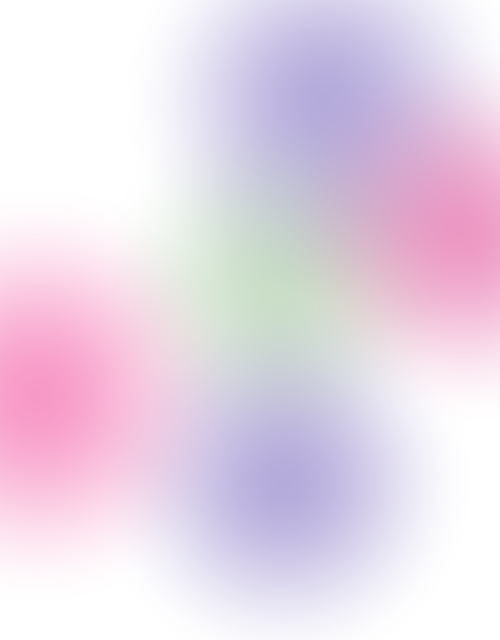
Write a Shadertoy shader that draws this background.

```glsl
// Five soft colour glows on white: two violet, two pink and one green.
// Each is a smooth radial falloff; overlaps blend partly by tinting (multiply)
// and partly by covering. Lengths are in units of the canvas height.

#define PAPER       vec3(1.0, 1.0, 1.0)
#define VIOLET      vec3(0.71, 0.67, 0.86)
#define PINK_LEFT   vec3(0.97, 0.60, 0.78)
#define PINK_RIGHT  vec3(0.93, 0.60, 0.77)
#define GREEN       vec3(0.79, 0.87, 0.78)
#define TINT_AMOUNT 0.7

// Coverage of a round glow: 1 at its centre, fading smoothly to 0 at its radius
float glow(vec2 p, vec2 centre, float radius) {
    return 1.0 - smoothstep(0.0, radius, length(p - centre));
}

// Lay a colour over a base, between plain covering and multiplying
vec3 layGlow(vec3 base, vec3 colour, float coverage) {
    vec3 layered = mix(colour, base * colour, TINT_AMOUNT);
    return mix(base, layered, coverage);
}

void mainImage(out vec4 fragColor, in vec2 fragCoord) {
    vec2 p = fragCoord / iResolution.y;
    vec3 colour = PAPER;

    // Green heart
    colour = layGlow(colour, GREEN, glow(p, vec2(0.433, 0.557), 0.295));

    // Violet above and below
    colour = layGlow(colour, VIOLET, glow(p, vec2(0.508, 0.844), 0.325));
    colour = layGlow(colour, VIOLET, glow(p, vec2(0.443, 0.247), 0.305));

    // Pink at both sides
    colour = layGlow(colour, PINK_RIGHT, glow(p, vec2(0.725, 0.635), 0.305));
    colour = layGlow(colour, PINK_LEFT, glow(p, vec2(0.059, 0.382), 0.335));

    fragColor = vec4(colour, 1.0);
}
```
